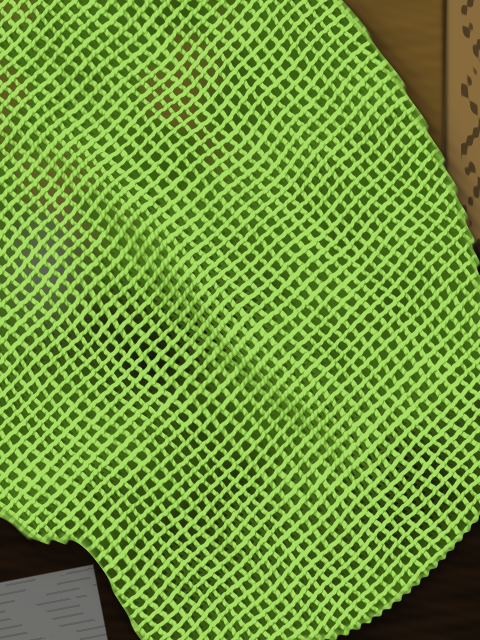
Reproduce this texture procedurally as a WebGL 2 fragment shader.

```glsl
#version 300 es
precision highp float;
// A draped lime-green knotted net with diamond holes, over cardboard, dark wood and paper.

uniform vec2 u_resolution;
out vec4 outColor;

const float TAU = 6.2831853;
const vec2 PITCH = vec2(0.0272, 0.0275);   // diamond width and height, canvas height = 1
const float CORD_HALF = 0.215;             // half cord width, in cells
const float PLY_TURNS = 2.0;               // twists of yarn per cell
const vec2 FOLD_START = vec2(0.10, 0.77);
const vec2 FOLD_END = vec2(0.52, 0.33);

const vec3 LIME = vec3(0.66, 0.87, 0.39);
const vec3 LEAF = vec3(0.43, 0.61, 0.19);
const vec3 MOSS = vec3(0.23, 0.37, 0.07);
const vec3 SHADOW = vec3(0.09, 0.11, 0.03);
const vec3 CARDBOARD = vec3(0.42, 0.32, 0.14);
const vec3 TAPE = vec3(0.53, 0.42, 0.24);
const vec3 WOOD = vec3(0.10, 0.065, 0.035);
const vec3 PAPER = vec3(0.43, 0.43, 0.42);

float hash(vec2 p) {
    return fract(sin(dot(p, vec2(127.1, 311.7))) * 43758.545);
}

// Layered sines, about -1 to 1
float waves(vec2 p) {
    return 0.5 * sin(p.x + 1.7 * sin(p.y * 0.8)) + 0.3 * sin(1.9 * p.y - 1.3 * p.x + 2.0)
         + 0.2 * sin(3.1 * p.x + 2.7 * p.y);
}

float blob(vec2 p, vec2 center, vec2 radius) {
    vec2 d = (p - center) / radius;
    return exp(-dot(d, d));
}

// Signed offset from the fold line
float foldOffset(vec2 p) {
    vec2 along = normalize(FOLD_END - FOLD_START);
    return dot(p - FOLD_START, vec2(-along.y, along.x)) + 0.012 * sin(p.y * 17.0);
}

// Positive inside the cloth outline
float clothInside(vec2 p) {
    float t = max(p.y - 0.57, 0.0);
    float right = 0.75 - 1.17 * t * t - 0.02 * sin(t * 7.3) + 0.25 * max(0.57 - p.y, 0.0);
    float left = 0.193 - 0.04 * smoothstep(0.0, 0.06, p.x) - 0.17 * smoothstep(0.115, 0.25, p.x);
    float corner = 0.193 * pow(max(p.x - 0.5, 0.0) * 4.0, 1.6);
    float bottom = (p.x < 0.37 ? left : corner) - 0.02 * blob(p, vec2(0.37, 0.0), vec2(0.1));
    float scallop = 0.0025 * sin(TAU * (p.x + p.y) / PITCH.x);
    return min((right - p.x) * 0.85, (p.y - bottom) * 0.8) + scallop;
}

// Cardboard, wood and a sheet of paper
vec3 surroundings(vec2 p, float px) {
    float grain = waves(p * vec2(30.0, 140.0));
    vec3 box = CARDBOARD * (0.98 + 0.05 * grain);
    float tape = smoothstep(-px, px, p.x - 0.694 - 0.03 * (p.y - 0.85));
    float smudge = smoothstep(0.3, 0.6, waves(p * vec2(130.0, 75.0))) * step(0.72, p.x);
    box = mix(box, TAPE * (1.0 - 0.45 * smudge), tape);
    box *= 1.0 - 0.5 * blob(p, vec2(0.695, p.y), vec2(0.005, 1.0));
    vec3 color = mix(WOOD * (1.0 + 0.25 * grain), box, smoothstep(0.60, 0.63, p.y));
    vec2 q = mat2(0.98, -0.19, 0.19, 0.98) * p;
    float sheet = smoothstep(px, -px, max(q.x - 0.165, q.y - 0.088));
    float ruled = smoothstep(0.5, 0.9, sin(q.y * 480.0)) * step(0.0, waves(q * 60.0));
    return mix(color, PAPER * (1.0 - 0.15 * ruled), sheet);
}

// What shows through the holes
vec3 behindNet(vec2 p) {
    float brown = smoothstep(0.0, 0.5, waves(p * 19.0 + 1.0)) * smoothstep(0.56, 0.7, p.y)
                * smoothstep(0.42, 0.25, p.x);
    float dark = blob(p, vec2(0.24, 0.47), vec2(0.17, 0.10)) + blob(p, vec2(0.65, 0.24), vec2(0.12))
               + 0.7 * blob(p, vec2(0.33, 0.15), vec2(0.20, 0.16));
    vec3 color = mix(MOSS, SHADOW, clamp(dark + 0.25 * waves(p * 25.0), 0.0, 1.0));
    color = mix(color, CARDBOARD, 0.85 * brown);
    return mix(color, PAPER, 0.7 * blob(p, vec2(0.07, 0.58), vec2(0.06, 0.09)));
}

// One family of twisted cords: x = coverage, y = brightness, z = distance from the axis
vec3 cord(float across, float along, float halfWidth, float lit, float px) {
    float id = floor(across + 0.5);
    float knot = pow(abs(fract(along) - 0.5) * 2.0, 4.0);
    float vary = hash(vec2(id, floor(along)));
    float w = halfWidth * (0.92 + 0.3 * knot + 0.14 * (vary - 0.5));
    float d = across - id + 0.035 * sin(TAU * along + id * 2.4);
    float s = clamp(d / w, -1.0, 1.0);
    float ply = sin(TAU * (along * PLY_TURNS + 0.35 * s) + id);
    float bright = 0.34 + 0.48 * sqrt(1.0 - s * s) + 0.17 * s * lit + 0.13 * ply + 0.2 * (vary - 0.5);
    return vec3(smoothstep(px, -px, abs(d) - w), bright, abs(d));
}

void main() {
    vec2 p = gl_FragCoord.xy / u_resolution.y;
    float pixel = 1.0 / u_resolution.y;
    float fold = foldOffset(p);
    float foldSpan = smoothstep(0.0, 0.2, p.x) * smoothstep(0.66, 0.45, p.x);

    // Draped lattice coordinates
    vec2 q = p + 0.008 * vec2(waves(p * 11.0), waves(p.yx * 12.0 + 4.0));
    q += vec2(0.7) * 0.014 * fold / 0.05 * exp(-fold * fold / 0.0025) * foldSpan;
    q.y += 0.02 * p.x + 0.05 * max(0.3 - p.y, 0.0) * p.x;
    float a = q.x / PITCH.x + q.y / PITCH.y;
    float b = q.x / PITCH.x - q.y / PITCH.y;
    float px = 0.75 * pixel * 1.414 / PITCH.x;

    // Two crossing cord families, and a dim second layer below
    float tight = blob(vec2(fold, 0.0), vec2(0.0), vec2(0.045)) * foldSpan;
    float w = CORD_HALF + 0.05 * tight + 0.02 * waves(p * 14.0);
    vec3 falling = cord(a, b, w * 1.06, 1.0, px);
    vec3 rising = cord(b, a, w * 0.95, -1.0, px);
    float under = max(cord(a + 0.42, b, 0.15, 1.0, px).x, cord(b + 0.36, a, 0.13, -1.0, px).x);
    float underShow = clamp(0.35 + 0.5 * waves(p * 13.0 + 2.0) + tight, 0.0, 0.85);
    vec3 net = mix(behindNet(p), mix(MOSS, LEAF, 0.35), under * underShow);

    // Broad light over the drape
    float light = 1.0 + 0.10 * waves(p * 9.0 + 3.0) - 0.22 * blob(vec2(fold + 0.025, 0.0), vec2(0.0), vec2(0.03)) * foldSpan;
    light += 0.10 * blob(vec2(fold - 0.035, 0.0), vec2(0.0), vec2(0.03)) * foldSpan;
    float contact = mix(0.72, 1.0, smoothstep(w, w + 0.2, rising.z));
    vec2 tone = vec2(falling.y * contact, rising.y + 0.06) * light;
    net = mix(net, mix(MOSS, LEAF, smoothstep(0.0, 0.45, tone.x)) + (LIME - LEAF) * smoothstep(0.38, 0.82, tone.x), falling.x);
    net = mix(net, mix(MOSS, LEAF, smoothstep(0.0, 0.45, tone.y)) + (LIME - LEAF) * smoothstep(0.38, 0.82, tone.y), rising.x);

    // Rolled hem and the shadow it casts
    float inside = clothInside(p);
    float hem = smoothstep(0.012, 0.003, inside);
    net = mix(net, mix(LEAF, LIME, 0.5 + 0.4 * sin(TAU * a * 1.5)) * 0.9, 0.65 * hem);
    vec3 scene = surroundings(p, pixel) * (1.0 - 0.45 * exp(-max(-inside, 0.0) / 0.015));
    outColor = vec4(mix(scene, net, smoothstep(-pixel, pixel, inside)), 1.0);
}
```
